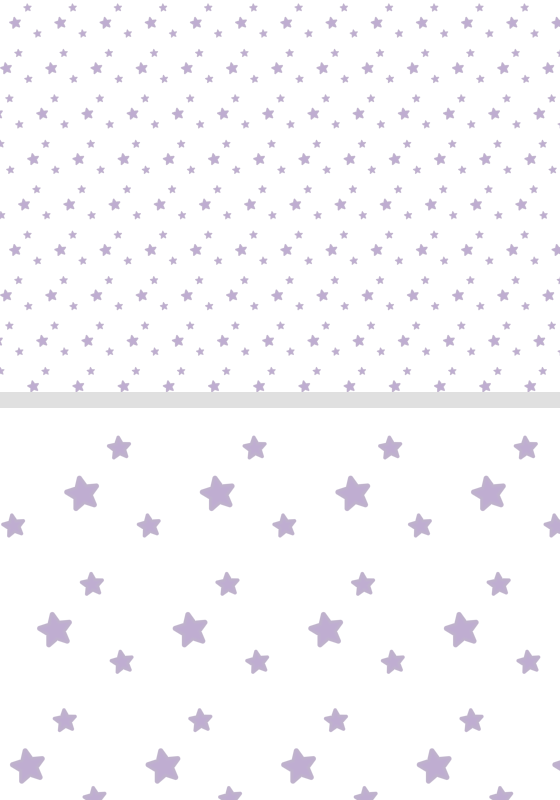
Top, the full canvas; bottom, a detail of the centre.
A Shadertoy shader for this pattern:

```glsl
const float PI = 3.14159265;
const vec2 REPEATS = vec2(12.39, 8.627);  // cells across and down
const float ROW_SHIFT = 0.2;              // leftward drift of each lower row

const vec3 PAPER = vec3(1.0);
const vec3 LILAC = vec3(0.75, 0.68, 0.82);
const vec3 RIM = vec3(0.75, 0.70, 0.80);

mat2 rotation(float angle) {
    float c = cos(angle), s = sin(angle);
    return mat2(c, s, -s, c);
}

// Signed distance to a plump five-pointed star with rounded tips
float starDistance(vec2 p, float radius) {
    float rounding = 0.14 * radius;
    float halfSector = PI / 5.0;
    float angle = mod(atan(p.x, p.y) + halfSector, 2.0 * halfSector) - halfSector;
    vec2 folded = length(p) * vec2(sin(abs(angle)), cos(angle));

    vec2 tip = vec2(0.0, radius - rounding);
    vec2 notch = 0.41 * radius * vec2(sin(halfSector), cos(halfSector));
    vec2 edge = notch - tip;
    vec2 fromTip = folded - tip;
    float along = clamp(dot(fromTip, edge) / dot(edge, edge), 0.0, 1.0);
    float side = sign(edge.x * fromTip.y - edge.y * fromTip.x);
    return side * length(fromTip - edge * along) - rounding;
}

// Offset to the nearest copy of a point on the slanted lattice, y upward
vec2 latticeOffset(vec2 p, vec2 center) {
    vec2 d = p - center;
    float row = round(d.y);
    d.x += ROW_SHIFT * row;
    d.y -= row;
    d.x -= round(d.x);
    return vec2(d.x, -d.y);
}

float latticeStar(vec2 p, vec2 center, float radius, float tilt) {
    return starDistance(rotation(-tilt) * latticeOffset(p, center), radius);
}

void mainImage(out vec4 fragColor, in vec2 fragCoord) {
    // Cell coordinates measured from the upper left
    vec2 uv = fragCoord / iResolution.xy;
    vec2 p = vec2(uv.x, 1.0 - uv.y) * REPEATS;
    float pixel = REPEATS.y / iResolution.y;

    // One large star and two small companions per cell
    float d = latticeStar(p, vec2(0.339, 0.506), 0.136, 0.20);
    d = min(d, latticeStar(p, vec2(0.610, 0.171), 0.093, 0.10));
    d = min(d, latticeStar(p, vec2(0.831, 0.741), 0.093, 0.17));

    // Lilac fill with a faint greyer rim
    vec3 ink = mix(LILAC, RIM, smoothstep(-0.030, -0.008, d));
    float coverage = 1.0 - smoothstep(-0.75 * pixel, 0.75 * pixel, d);
    fragColor = vec4(mix(PAPER, ink, coverage), 1.0);
}
```
